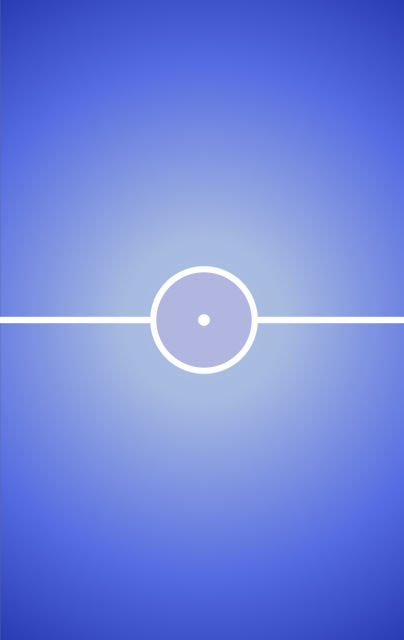
Give the GLSL for this background, as a Shadertoy shader.

```glsl
// Blue radial glow behind a white ring, a centre dot and a horizontal halfway line.

const vec3 CORE_BLUE = vec3(0.675, 0.745, 0.880);
const vec3 PALE_BLUE = vec3(0.652, 0.727, 0.880);
const vec3 ROYAL_BLUE = vec3(0.330, 0.418, 0.885);
const vec3 DEEP_BLUE = vec3(0.160, 0.230, 0.700);
const vec3 LILAC = vec3(0.690, 0.715, 0.880);
const vec3 EDGE_GREY = vec3(0.35, 0.40, 0.62);
const vec3 WHITE = vec3(1.0);

// All lengths are fractions of the canvas height.
const float RING_RADIUS = 0.0793;
const float RING_HALF_WIDTH = 0.0048;
const float DOT_RADIUS = 0.0091;
const float LINE_HALF_WIDTH = 0.0050;

// Coverage of a shape from its signed distance, softened over one pixel.
float coverage(float signedDist, float pixel) {
    return clamp(0.5 - signedDist / pixel, 0.0, 1.0);
}

// Position of x between two gradient stops, limited to 0..1.
float between(float start, float end, float x) {
    return clamp((x - start) / (end - start), 0.0, 1.0);
}

vec3 radialGlow(float radius) {
    vec3 color = mix(CORE_BLUE, PALE_BLUE, between(0.0, 0.130, radius));
    color = mix(color, ROYAL_BLUE, between(0.130, 0.404, radius));
    return mix(color, DEEP_BLUE, between(0.404, 0.593, radius));
}

void mainImage(out vec4 fragColor, in vec2 fragCoord) {
    float pixel = 1.0 / iResolution.y;
    vec2 center = vec2(0.505, 0.5) * iResolution.xy;
    vec2 p = (fragCoord - center) * pixel;
    float radius = length(p);

    // Background glow with a faint seam on the left border
    vec3 color = radialGlow(radius);
    float seam = coverage(fragCoord.x * pixel - 0.0013, pixel);
    color = mix(color, EDGE_GREY, 0.4 * seam);

    // Tinted disc inside the ring
    color = mix(color, LILAC, coverage(radius - RING_RADIUS, pixel));

    // White markings: ring, dot, and the line cut away inside the ring
    float ring = abs(radius - RING_RADIUS) - RING_HALF_WIDTH;
    float dotMark = radius - DOT_RADIUS;
    float halfwayLine = max(abs(p.y) - LINE_HALF_WIDTH, RING_RADIUS - radius);
    float markings = min(min(ring, dotMark), halfwayLine);
    color = mix(color, WHITE, coverage(markings, pixel));

    fragColor = vec4(color, 1.0);
}
```
